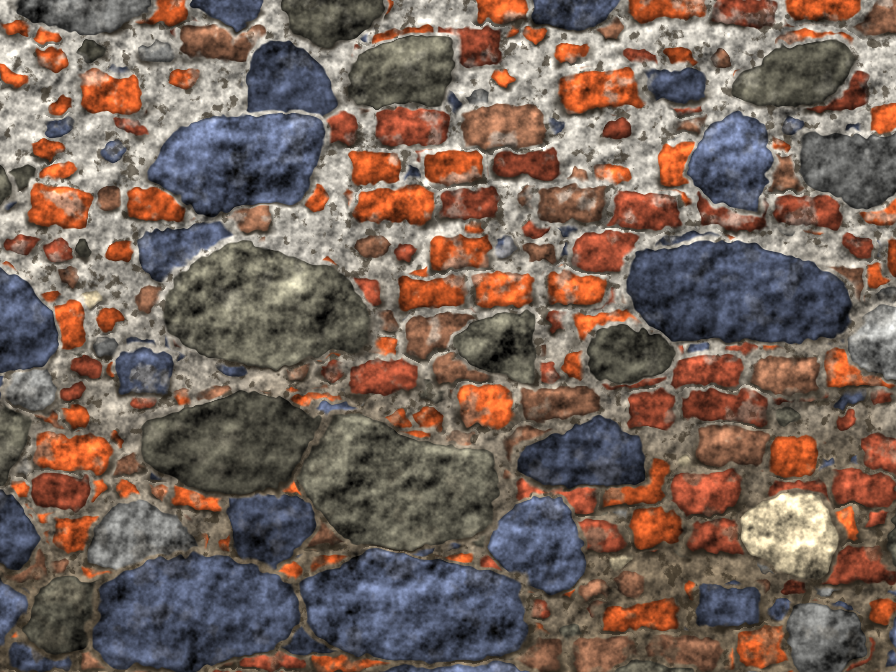
Reproduce this texture procedurally as a WebGL 1 fragment shader.

```glsl
precision highp float;
uniform vec2 u_resolution;

// Cell sizes in canvas heights
const vec2 CHIP_CELL = vec2(0.052, 0.036);
const vec2 BRICK_CELL = vec2(0.122, 0.060);
const vec2 COBBLE_CELL = vec2(0.190, 0.135);
const vec2 BOULDER_CELL = vec2(0.370, 0.215);
const float JITTER = 0.35;
const float JOINT = 0.006;

const vec3 MORTAR_LIGHT = vec3(0.73, 0.71, 0.67);
const vec3 MORTAR_DARK = vec3(0.43, 0.38, 0.31);
const vec3 CREVICE = vec3(0.13, 0.11, 0.08);
const vec3 ORANGE = vec3(0.80, 0.36, 0.17);
const vec3 RUST = vec3(0.60, 0.29, 0.20);
const vec3 UMBER = vec3(0.53, 0.37, 0.28);
const vec3 SLATE = vec3(0.29, 0.32, 0.40);
const vec3 GREY = vec3(0.46, 0.46, 0.45);
const vec3 OLIVE = vec3(0.36, 0.35, 0.30);
const vec3 SAND = vec3(0.66, 0.61, 0.50);

struct Piece { float dist; vec2 local; vec3 rnd; };

vec3 hash3(vec2 p) {
  vec3 q = fract(p.xyx * vec3(0.1031, 0.1030, 0.0973));
  q += dot(q, q.yxz + 33.33);
  return fract((q.xxy + q.yzz) * q.zyx);
}

float noise(vec2 p) {
  vec2 i = floor(p), f = fract(p);
  f = f * f * (3.0 - 2.0 * f);
  float low = mix(hash3(i).x, hash3(i + vec2(1, 0)).x, f.x);
  float high = mix(hash3(i + vec2(0, 1)).x, hash3(i + vec2(1, 1)).x, f.x);
  return mix(low, high, f.y);
}

float fbm(vec2 p) {
  float sum = 0.0, amp = 0.53;
  for (int i = 0; i < 4; i++) {
    sum += amp * noise(p);
    p = mat2(1.6, 1.2, -1.2, 1.6) * p + 17.3;
    amp *= 0.5;
  }
  return sum;
}

// Radius of a point relative to the outline: 1 on the edge
float brickNorm(vec2 u) {
  u = abs(u);
  return pow(pow(u.x, 7.0) + pow(u.y, 5.0), 1.0 / 6.0);
}

float stoneNorm(vec2 u, vec2 id) {
  float sum = 0.0;
  for (int k = 0; k < 7; k++) {
    vec3 r = hash3(id + float(k) * 3.7);
    float a = (float(k) + 0.7 * r.x) * 0.8976;
    float side = max(dot(u, vec2(cos(a), sin(a))) / mix(0.78, 1.12, r.y), 0.0);
    sum += pow(side, 11.0);
  }
  return pow(sum, 1.0 / 11.0);
}

// Nearest piece of a jittered, row-shifted grid
Piece scatter(vec2 p, vec2 cell, vec2 density, float tilt, bool boxy, float seed) {
  Piece best = Piece(9.0, vec2(0.0), vec3(0.0));
  float second = 9.0;
  p += (vec2(fbm(p / cell.y * 1.7 + seed), fbm(p / cell.y * 1.7 + seed + 41.0)) - 0.5) * cell.y * 0.32;
  p += (vec2(noise(p * 95.0), noise(p * 95.0 + 9.0)) - 0.5) * 0.007;
  for (int j = -1; j <= 1; j++) {
    float row = floor(p.y / cell.y) + float(j);
    float shift = hash3(vec2(row, seed)).x;
    for (int i = -1; i <= 1; i++) {
      float column = floor(p.x / cell.x - shift) + float(i);
      vec2 id = vec2(column, row) + seed + 60.0;
      vec3 place = hash3(id), form = hash3(id + 31.7);
      vec2 centre = (vec2(column + shift, row) + 0.5 + (place.xy - 0.5) * JITTER) * cell;
      if (place.z > mix(density.x, density.y, smoothstep(0.1, 0.85, centre.y))) continue;
      vec2 halfSize = cell * mix(vec2(0.30, 0.36), vec2(0.54, 0.52), form.xy);
      float a = (form.z - 0.5) * tilt;
      vec2 u = mat2(cos(a), -sin(a), sin(a), cos(a)) * (p - centre) / halfSize;
      float radius = boxy ? brickNorm(u) : stoneNorm(u, id);
      float d = (radius - 1.0) * min(halfSize.x, halfSize.y);
      if (d < best.dist) {
        second = best.dist;
        best = Piece(d, u, hash3(id + 77.1));
      } else second = min(second, d);
    }
  }
  best.dist = max(best.dist, 0.5 * (best.dist - second) + JOINT * 0.6);
  return best;
}

vec3 brickTint(vec3 r) {
  vec3 c = r.x < 0.46 ? ORANGE : r.x < 0.70 ? RUST : r.x < 0.90 ? UMBER : SLATE;
  return c * mix(0.82, 1.15, r.y);
}

vec3 stoneTint(vec3 r) {
  vec3 c = r.x < 0.38 ? SLATE : r.x < 0.66 ? GREY : r.x < 0.91 ? OLIVE : SAND;
  return c * mix(0.78, 1.2, r.y);
}

// Mortar bed, shadowed gap, then the lit face
void lay(inout vec3 col, Piece s, vec3 face, vec3 mortar, float stain) {
  float px = 0.8 / u_resolution.y;
  col = mix(col, mortar, 1.0 - smoothstep(JOINT * 0.7, JOINT * 1.6, s.dist));
  float gap = 1.0 - smoothstep(0.0, 0.009, s.dist);
  float under = clamp(0.45 - 0.45 * s.local.y, 0.0, 1.0);
  col = mix(col, CREVICE, gap * under * smoothstep(0.25, 0.6, stain));
  face *= 1.0 + 0.16 * clamp(s.local.y, -1.0, 1.0);
  face *= mix(0.62, 1.0, smoothstep(0.0, 0.007, -s.dist));
  col = mix(col, face, 1.0 - smoothstep(-px, px, s.dist));
}

void main() {
  vec2 p = gl_FragCoord.xy / u_resolution.y;

  // Shared surface relief, lit from the upper left
  float broad = fbm(p * vec2(13.0, 21.0)) - fbm(p * vec2(13.0, 21.0) + vec2(-0.25, 0.45));
  float rough = fbm(p * 58.0) - fbm(p * 58.0 + vec2(-0.35, 0.5));
  float grain = noise(p * 260.0) - 0.5;
  float stain = fbm(p * 23.0 + 5.0);
  float pits = smoothstep(0.60, 0.74, fbm(p * 75.0 + 30.0));

  float age = smoothstep(0.75, 0.05, p.y + 0.5 * (fbm(p * 4.0) - 0.5));
  vec3 mortar = mix(MORTAR_LIGHT, MORTAR_DARK, age);
  mortar *= 1.0 + 1.1 * rough + 0.6 * broad + 0.30 * grain + 0.5 * (stain - 0.5);
  mortar = mix(mortar, CREVICE * 1.6, 0.65 * pits);

  float brickLight = 1.0 + 1.2 * rough + 0.7 * broad + 0.28 * grain + 0.6 * (stain - 0.5);
  float stoneLight = 1.0 + 1.3 * rough + 1.6 * broad + 0.34 * grain + 0.8 * (stain - 0.5);
  float smear = 0.6 * smoothstep(0.56, 0.72, fbm(p * 34.0 + 60.0));

  vec3 col = mortar;
  Piece chip = scatter(p, CHIP_CELL, vec2(0.75, 0.42), 1.2, false, 3.0);
  vec3 chipTint = chip.rnd.z < 0.7 ? brickTint(chip.rnd) : stoneTint(chip.rnd);
  lay(col, chip, mix(chipTint * brickLight, mortar, smear), mortar, stain);

  Piece brick = scatter(p, BRICK_CELL, vec2(0.72, 0.50), 0.22, true, 11.0);
  lay(col, brick, mix(brickTint(brick.rnd) * brickLight, mortar, smear), mortar, stain);

  Piece cobble = scatter(p, COBBLE_CELL, vec2(0.48, 0.30), 0.7, false, 23.0);
  lay(col, cobble, mix(stoneTint(cobble.rnd) * stoneLight, mortar, 0.3 * smear), mortar, stain);

  Piece boulder = scatter(p, BOULDER_CELL, vec2(0.66, 0.06), 0.4, false, 37.0);
  lay(col, boulder, mix(stoneTint(boulder.rnd) * stoneLight, mortar, 0.25 * smear), mortar, stain);

  gl_FragColor = vec4(clamp(col, 0.0, 1.0), 1.0);
}
```
